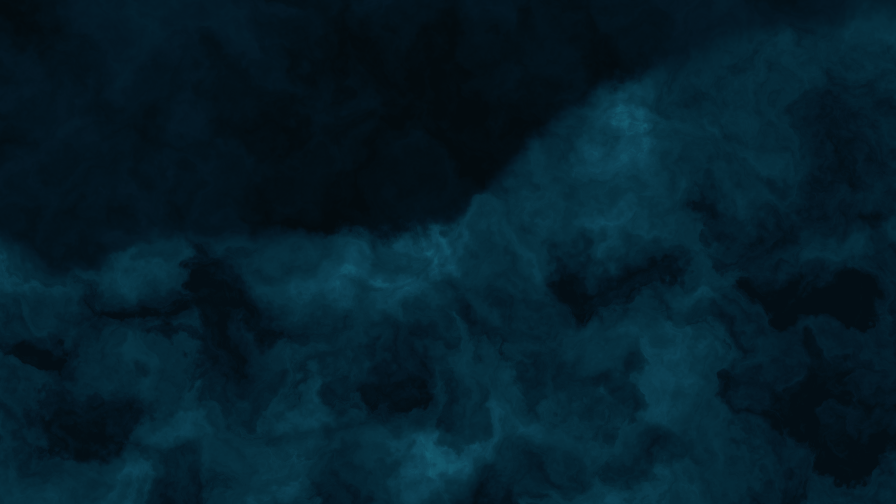
Write a WebGL 1 fragment shader that draws this texture.

```glsl
precision highp float;
uniform vec2 u_resolution;

// Palette, from deepest shadow to brightest glow
const vec3 ABYSS = vec3(0.010, 0.042, 0.058);
const vec3 NAVY = vec3(0.014, 0.090, 0.138);
const vec3 DEEP = vec3(0.018, 0.148, 0.203);
const vec3 TEAL = vec3(0.028, 0.195, 0.255);
const vec3 BRIGHT = vec3(0.050, 0.260, 0.335);
const vec3 GLOW = vec3(0.085, 0.400, 0.475);

// Lengths are in canvas heights, tones are steps along the palette
const int PUFFS = 26;
const float WIDTH = 1.78;
const float WARP = 0.15;
const float CURL = 0.035;
const float PUFF_OPACITY = 0.68;
const float BASE_TONE = 2.0;
const float WISP_TONE = 1.7;
const float GRAIN_TONE = 1.15;
const float CANOPY_TONE = 0.50;
const float EDGE_SOFTNESS = 0.030;
const vec2 LEFT_APEX = vec2(0.77, 0.58);
const vec2 RIGHT_APEX = vec2(1.24, 0.87);

float hash(float n) {
  return fract(sin(n * 91.73) * 4375.85);
}

vec2 gradient(vec2 cell) {
  float angle = 6.2832 * fract(sin(dot(cell, vec2(127.1, 311.7))) * 4375.85);
  return vec2(cos(angle), sin(angle));
}

float noise(vec2 p) {
  vec2 i = floor(p), f = fract(p);
  vec2 u = f * f * f * (f * (f * 6.0 - 15.0) + 10.0);
  vec2 e = vec2(1.0, 0.0);
  float low = mix(dot(gradient(i), f), dot(gradient(i + e), f - e), u.x);
  float high = mix(dot(gradient(i + e.yx), f - e.yx),
                   dot(gradient(i + e.xx), f - e.xx), u.x);
  return mix(low, high, u.y);
}

float fbm(vec2 p) {
  float sum = 0.0, amp = 0.75;
  for (int i = 0; i < 6; i++) {
    sum += amp * noise(p);
    p = mat2(1.6, 1.2, -1.2, 1.6) * p + 7.3;
    amp *= 0.58;
  }
  return sum;
}

float blob(vec2 p, vec2 center, vec2 size) {
  vec2 d = (p - center) / size;
  return exp(-dot(d, d));
}

// Streaked light fanning down from an apex
float beam(vec2 p, vec2 apex, float spread, float reach) {
  float drop = apex.y - p.y;
  float slope = (p.x - apex.x) / (max(drop, 0.0) + 0.12);
  float streaks = 0.9 + 0.6 * noise(vec2(slope * 7.0, drop * 3.0 + apex.x * 20.0));
  float fade = smoothstep(-0.04, 0.03, drop) * exp(-max(drop, 0.0) / reach);
  return streaks * fade * exp(-slope * slope / (spread * spread));
}

// Rounded clouds stacked downwards, lit on their upper rims
float addPuffs(float tone, vec2 q, float ragged) {
  for (int i = 0; i < PUFFS; i++) {
    float n = float(i);
    vec2 center = vec2(fract(n * 0.618 + 0.22) * WIDTH,
                       0.60 - 0.68 * n / float(PUFFS));
    float radius = mix(0.06, 0.16, hash(n + 3.0));
    vec2 d = (q - center) / (radius * vec2(1.2, 1.0));
    float cover = 1.0 - smoothstep(0.76, 1.04, length(d) + 0.3 * ragged);
    float lit = smoothstep(-0.5, 1.1, d.y + 0.25 * d.x);
    float shade = mix(0.7, 2.2 + 1.8 * hash(n + 40.0), lit);
    tone = mix(tone, shade, cover * PUFF_OPACITY);
  }
  return tone;
}

vec3 palette(float t) {
  vec3 c = mix(ABYSS, NAVY, clamp(t, 0.0, 1.0));
  c = mix(c, DEEP, clamp(t - 1.0, 0.0, 1.0));
  c = mix(c, TEAL, clamp(t - 2.0, 0.0, 1.0));
  c = mix(c, BRIGHT, clamp(t - 3.0, 0.0, 1.0));
  return mix(c, GLOW, clamp(t - 4.0, 0.0, 1.0));
}

void main() {
  vec2 p = gl_FragCoord.xy / u_resolution.y;
  vec2 q = p + WARP * vec2(fbm(p * 3.5 + 2.7), fbm(p * 3.5 + 31.4));
  q += CURL * vec2(fbm(p * 13.0 + 8.1), fbm(p * 13.0 + 47.2));
  float wisps = fbm(q * 4.5 + 11.0);
  float grain = fbm(q * 15.0 + 5.0);
  float speckle = fbm(p * 34.0 + 19.0);

  // Lit lower clouds
  float tone = addPuffs(BASE_TONE, q, grain);
  tone += WISP_TONE * wisps + GRAIN_TONE * grain + 0.35 * speckle;
  vec2 bent = mix(p, q, 0.3);
  tone += 3.3 * beam(bent, LEFT_APEX, 0.75, 0.24);
  tone += 2.6 * beam(bent, RIGHT_APEX, 0.42, 0.27);
  tone += 1.5 * blob(q, vec2(0.06, 0.46), vec2(0.18, 0.11));
  tone += 1.6 * blob(q, vec2(0.86, 0.12), vec2(0.13, 0.05));
  tone += 1.2 * blob(q, vec2(1.27, 0.27), vec2(0.14, 0.08));
  tone += 1.4 * blob(q, vec2(0.14, 0.02), vec2(0.12, 0.05));
  tone += 1.2 * blob(q, vec2(1.34, 0.04), vec2(0.14, 0.05));
  tone -= 1.7 * blob(q, vec2(0.42, 0.33), vec2(0.24, 0.07));
  tone -= 1.3 * blob(q, vec2(0.74, 0.18), vec2(0.07, 0.10));
  tone -= 1.0 * blob(q, vec2(1.15, 0.45), vec2(0.15, 0.09));
  tone -= 1.5 * blob(q, vec2(1.70, 0.22), vec2(0.24, 0.22));
  tone -= 1.0 * blob(q, vec2(1.70, 0.62), vec2(0.20, 0.13));

  // Dark canopy with a ragged underside
  float canopy = CANOPY_TONE + 1.1 * wisps + 0.4 * grain + 0.1 * speckle;
  canopy += 0.7 * blob(q, vec2(0.32, 0.84), vec2(0.20, 0.20));
  canopy += 0.6 * blob(q, vec2(1.60, 0.95), vec2(0.30, 0.15));
  canopy -= 0.5 * blob(q, vec2(0.78, 0.74), vec2(0.28, 0.18));
  float underside = 0.54 - 0.08 * blob(p, vec2(0.16, 0.5), vec2(0.12, 1.0))
                  + 0.31 * smoothstep(0.84, 1.24, p.x)
                  + 0.13 * smoothstep(1.20, 1.75, p.x);
  float above = mix(p.y, q.y, 0.4) - underside + 0.03 * grain + 0.015 * speckle;
  float shadow = smoothstep(-EDGE_SOFTNESS, EDGE_SOFTNESS, above);
  tone = mix(max(tone, 0.3), max(canopy, 0.0), shadow);

  gl_FragColor = vec4(palette(tone), 1.0);
}
```
